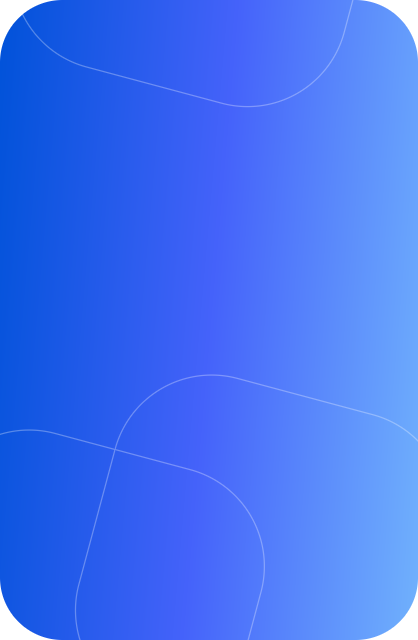
Reproduce this background procedurally as a WebGL 1 fragment shader.

```glsl
precision highp float;
// Rounded blue gradient card with three faint outlines of tilted rounded squares.

uniform vec2 u_resolution;

// Lengths are in units of the canvas height.
const vec3 PAGE_COLOR  = vec3(1.0);
const vec3 LEFT_COLOR  = vec3(0.0, 0.322, 0.85);
const vec3 MID_COLOR   = vec3(0.268, 0.385, 0.98);
const vec3 RIGHT_COLOR = vec3(0.44, 0.695, 0.99);
const float MID_STOP       = 0.503;
const float GRADIENT_ANGLE = radians(5.0);
const float CARD_RADIUS    = 0.0977;

const float TILT          = radians(15.0);
const float SQUARE_HALF   = 0.2656;
const float SQUARE_RADIUS = 0.1563;
const float LINE_WIDTH    = 0.00195;
const float LINE_OPACITY  = 0.3;
const vec2 TOP_SQUARE   = vec2(0.3095, 1.1236);
const vec2 RIGHT_SQUARE = vec2(0.4081, 0.1238);
const vec2 LEFT_SQUARE  = vec2(0.1229, 0.0379);

float roundedBox(vec2 p, vec2 halfSize, float radius) {
  vec2 q = abs(p) - halfSize + radius;
  return length(max(q, 0.0)) + min(max(q.x, q.y), 0.0) - radius;
}

// Distance to the outline of a square tilted clockwise.
float squareOutline(vec2 p, vec2 center) {
  float c = cos(TILT);
  float s = sin(TILT);
  vec2 d = p - center;
  vec2 local = vec2(c * d.x - s * d.y, s * d.x + c * d.y);
  return abs(roundedBox(local, vec2(SQUARE_HALF), SQUARE_RADIUS));
}

// Three-stop gradient that spans the card from corner to corner.
vec3 cardGradient(vec2 fromCenter, vec2 size) {
  vec2 axis = vec2(cos(GRADIENT_ANGLE), -sin(GRADIENT_ANGLE));
  float t = 0.5 + dot(fromCenter, axis) / dot(size, abs(axis));
  vec3 leftHalf = mix(LEFT_COLOR, MID_COLOR, clamp(t / MID_STOP, 0.0, 1.0));
  return mix(leftHalf, RIGHT_COLOR, clamp((t - MID_STOP) / (1.0 - MID_STOP), 0.0, 1.0));
}

void main() {
  float pixel = 1.0 / u_resolution.y;
  vec2 size = u_resolution * pixel;
  vec2 p = gl_FragCoord.xy * pixel;
  vec2 fromCenter = p - 0.5 * size;

  vec3 color = cardGradient(fromCenter, size);

  // Thin outlines, merged where they cross
  float outline = min(squareOutline(p, TOP_SQUARE),
                  min(squareOutline(p, RIGHT_SQUARE), squareOutline(p, LEFT_SQUARE)));
  float line = clamp((0.5 * LINE_WIDTH - outline) / pixel + 0.5, 0.0, 1.0);
  color = mix(color, vec3(1.0), LINE_OPACITY * line);

  // Card corners
  float edge = roundedBox(fromCenter, 0.5 * size, CARD_RADIUS);
  float card = clamp(0.5 - edge / pixel, 0.0, 1.0);
  gl_FragColor = vec4(mix(PAGE_COLOR, color, card), 1.0);
}
```
